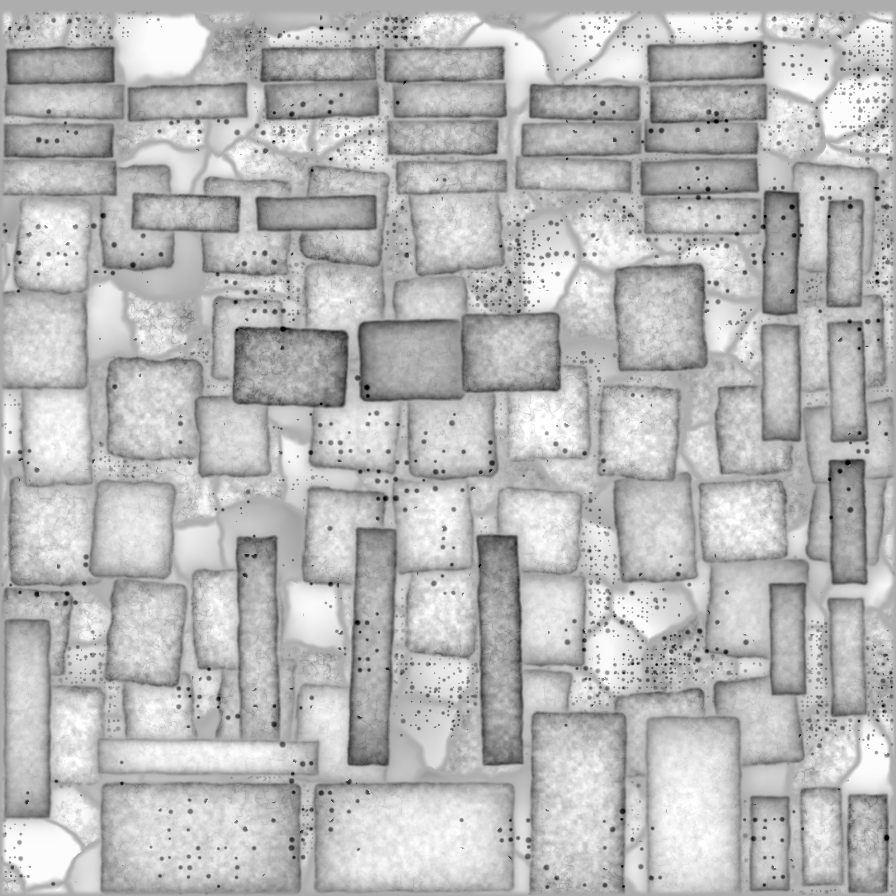
This texture map is drawn by a Shadertoy shader. Its source:

```glsl
// Grey occlusion map of packed stone blocks, bricks and pale broken shards.

float hash(vec2 p) {
    vec3 q = fract(vec3(p.xyx) * 0.1031);
    q += dot(q, q.yzx + 33.33);
    return fract((q.x + q.y) * q.z);
}

vec2 hash2(vec2 p) { return vec2(hash(p), hash(p + 57.3)); }

float noise(vec2 p) {
    vec2 i = floor(p), f = fract(p);
    f = f * f * (3.0 - 2.0 * f);
    return mix(mix(hash(i), hash(i + vec2(1, 0)), f.x),
               mix(hash(i + vec2(0, 1)), hash(i + vec2(1, 1)), f.x), f.y);
}

float fbm(vec2 p) {
    float sum = 0.0, amp = 0.5;
    for (int i = 0; i < 4; i++) {
        sum += amp * noise(p);
        p = mat2(1.6, 1.2, -1.2, 1.6) * p + 7.1;
        amp *= 0.5;
    }
    return sum / 0.9375;
}

mat2 rotate(float a) { return mat2(cos(a), sin(a), -sin(a), cos(a)); }

// Scattered dark pits, denser where amount is high
float pits(vec2 p, float freq, float amount) {
    vec2 id = floor(p * freq), f = fract(p * freq);
    vec2 c = 0.35 + 0.3 * hash2(id + 3.0);
    float r = 0.12 + 0.23 * hash(id + 19.0);
    return step(hash(id + 71.0), amount) * (1.0 - smoothstep(r * 0.4, r + 0.1, length(f - c)));
}

// Angular shards: facets with a tilt and a crease, fading to grey at the borders
float shards(vec2 p, float rough) {
    vec2 g = p * 13.0 + 0.5 * vec2(fbm(p * 18.0), fbm(p * 18.0 + 40.0));
    vec2 near = vec2(9.0), second = vec2(9.0), id = vec2(0.0);
    for (int j = -1; j <= 1; j++)
    for (int i = -1; i <= 1; i++) {
        vec2 c = floor(g) + vec2(i, j);
        vec2 r = c + hash2(c) - g;
        if (dot(r, r) < dot(near, near)) { second = near; near = r; id = c; }
        else if (dot(r, r) < dot(second, second)) second = r;
    }
    float border = dot(0.5 * (near + second), normalize(second - near));
    vec2 q = rotate(6.28 * hash(id + 5.0)) * near;
    float tone = 0.8 + 0.26 * hash(id + 11.0) + 0.22 * q.x - 0.25 * max(q.y, 0.0);
    float stony = step(0.5, hash(id + 23.0));
    tone += stony * (rough * 1.4 - 0.04);
    return mix(0.68, min(tone, 0.99), smoothstep(0.0, 0.1, border));
}

// Domed blocks on a jittered grid between lo and hi
void blocks(inout float col, vec2 p, vec2 lo, vec2 hi, vec2 count, vec2 fill,
            float chance, float loose, float tone, float rough, float wobble) {
    vec2 cell = (hi - lo) / count;
    vec2 base = floor((p - lo) / cell);
    float px = 1.0 / iResolution.y;
    for (int j = -1; j <= 1; j++)
    for (int i = -1; i <= 1; i++) {
        vec2 id = base + vec2(i, j);
        if (any(lessThan(id, vec2(0))) || any(greaterThan(id, count - 0.5))) continue;
        vec2 key = id + floor(lo * 97.0) + count * 13.0;
        if (hash(key + 2.0) > chance) continue;
        vec2 center = lo + cell * (id + 0.5 + loose * (hash2(key + 31.0) - 0.5));
        vec2 h = 0.5 * cell * fill * (1.0 + loose * (hash2(key + 83.0) - 0.6));
        vec2 q = rotate(0.7 * loose * (hash(key + 47.0) - 0.5)) * (p - center);
        float corner = min(h.x, h.y) * mix(0.12, 0.5, loose * hash(key + 7.0));
        vec2 e = abs(q) - h + corner;
        float d = length(max(e, 0.0)) + min(max(e.x, e.y), 0.0) - corner + wobble;
        // Contact shade around the block
        col = mix(col, 0.69, 0.8 * exp(-max(d, 0.0) * 150.0));
        // Pale dome with a dark, worn rim
        vec2 u = min(abs(q) / h, 1.0);
        u *= u;
        float dome = (1.0 - u.x * u.x) * (1.0 - u.y * u.y);
        float face = mix(0.6, 0.89, dome) + tone + 0.17 * (hash(key + 61.0) - 0.5);
        face += 0.08 * dot(q / h, hash2(key + 91.0) - 0.5);
        face += rough * mix(0.5, 1.3, hash(key + 17.0));
        face -= 0.14 * exp(-abs(d + 0.002) * 260.0);
        col = mix(col, face, smoothstep(1.0, -1.0, d / (px + 0.0008)));
    }
}

void mainImage(out vec4 fragColor, in vec2 fragCoord) {
    vec2 p = fragCoord / iResolution.xy;

    // Fine stone grain with hairline cracks
    float patchy = fbm(p * 11.0 + 20.0);
    float crack = abs(fbm(p * 75.0 + 9.0) - 0.5);
    float rough = 0.28 * (fbm(p * 170.0) - 0.5) + 0.12 * (fbm(p * 30.0) - 0.5);
    rough -= 0.08 * smoothstep(0.05, 0.0, crack) * smoothstep(0.35, 0.6, patchy);
    float wobble = 0.008 * (fbm(p * 45.0 + 3.0) - 0.5);

    float col = shards(p, rough);
    float rubble = smoothstep(0.42, 0.68, fbm(p * 9.0 + 60.0));
    col -= 0.4 * pits(p, 110.0, 0.5 * rubble) + 0.35 * pits(p + 0.37, 190.0, 0.4 * rubble);

    // Loose stones in the middle, flat bricks above
    blocks(col, p, vec2(0.0, 0.14), vec2(1.0, 0.8), vec2(9, 6), vec2(0.86, 0.98), 0.74, 0.34, 0.0, rough, wobble);
    blocks(col, p, vec2(0.0, 0.74), vec2(0.86, 0.95), vec2(6, 5), vec2(0.9, 0.94), 0.56, 0.12, -0.13, rough, wobble * 0.5);
    blocks(col, p, vec2(0.25, 0.55), vec2(0.65, 0.75), vec2(3, 2), vec2(0.9, 0.85), 0.55, 0.2, -0.14, rough, wobble * 0.6);

    // Upright dark slabs
    blocks(col, p, vec2(0.22, 0.13), vec2(0.62, 0.45), vec2(3, 1), vec2(0.36, 0.8), 0.8, 0.12, -0.15, rough, wobble * 0.6);
    blocks(col, p, vec2(0.84, 0.2), vec2(0.98, 0.8), vec2(2, 4), vec2(0.62, 0.88), 0.55, 0.15, -0.13, rough, wobble * 0.6);

    // Large dressed blocks along the bottom
    blocks(col, p, vec2(0.0, 0.08), vec2(0.06, 0.32), vec2(1), vec2(0.88, 0.94), 1.0, 0.04, -0.02, rough, wobble * 0.5);
    blocks(col, p, vec2(0.1, 0.13), vec2(0.36, 0.18), vec2(1), vec2(0.94, 0.8), 1.0, 0.04, 0.0, rough, wobble * 0.5);
    blocks(col, p, vec2(0.105, 0.0), vec2(0.585, 0.13), vec2(2, 1), vec2(0.94, 0.96), 1.0, 0.04, -0.01, rough, wobble * 0.5);
    blocks(col, p, vec2(0.59, 0.0), vec2(0.83, 0.21), vec2(2, 1), vec2(0.86, 0.98), 1.0, 0.08, 0.0, rough, wobble * 0.5);
    blocks(col, p, vec2(0.83, 0.0), vec2(1.0, 0.12), vec2(3, 1), vec2(0.8, 0.95), 1.0, 0.12, -0.06, rough, wobble * 0.5);

    // Sparse dark chips and a plain grey margin
    col -= 0.45 * pits(p + 0.11, 95.0, 0.3 * smoothstep(0.52, 0.72, fbm(p * 14.0 + 5.0)));
    float edge = min(min(p.x, 1.0 - p.x), min(p.y, 1.0 - p.y + 0.0 * p.x));
    col = mix(col, 0.67, smoothstep(0.008, 0.0, edge));
    col = mix(col, 0.68, smoothstep(0.978, 0.99, p.y));

    fragColor = vec4(vec3(clamp(col, 0.0, 1.0)), 1.0);
}
```
